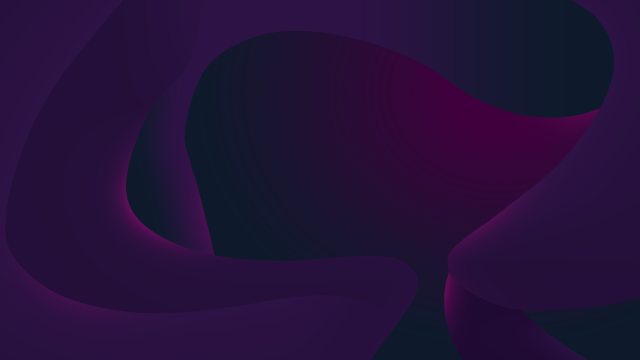
This background is drawn by a Shadertoy shader. Its source:

```glsl
// Dark flowing ribbons in plum, teal and magenta with softly glowing curved edges.

// Layout grid: 432 units per canvas height, y runs down from the top edge.
const float GRID = 432.0;
const int KNOTS = 15;
const int STEPS = 6;

const vec3 PLUM = vec3(0.138, 0.060, 0.222);
const vec3 VIOLET = vec3(0.178, 0.071, 0.272);
const vec3 TEAL = vec3(0.055, 0.102, 0.170);
const vec3 MAGENTA = vec3(0.250, 0.000, 0.240);
const vec3 GLOW = vec3(0.500, 0.050, 0.400);
const vec3 STEM = vec3(0.120, 0.040, 0.200);

// Knots of the closed smooth outlines
const vec2 BAND[KNOTS] = vec2[KNOTS](
    vec2(190, -50), vec2(110, 45), vec2(60, 112), vec2(25, 185), vec2(7, 260),
    vec2(15, 306), vec2(60, 348), vec2(125, 370), vec2(200, 376), vec2(280, 368),
    vec2(350, 357), vec2(420, 357), vec2(540, 390), vec2(900, 390), vec2(260, -140));
const vec2 OPENING[KNOTS] = vec2[KNOTS](
    vec2(330, -60), vec2(225, 80), vec2(180, 133), vec2(153, 205), vec2(158, 252),
    vec2(195, 285), vec2(256, 306), vec2(340, 313), vec2(440, 307), vec2(485, 315),
    vec2(500, 350), vec2(445, 432), vec2(400, 500), vec2(900, 500), vec2(900, -60));
const vec2 BLOB[KNOTS] = vec2[KNOTS](
    vec2(262, 345), vec2(240, 235), vec2(229, 197), vec2(222, 155), vec2(245, 85),
    vec2(295, 48), vec2(360, 37), vec2(440, 50), vec2(510, 78), vec2(570, 118),
    vec2(640, 140), vec2(720, 130), vec2(840, 60), vec2(840, 480), vec2(250, 480));
const vec2 PANEL[KNOTS] = vec2[KNOTS](
    vec2(655, -30), vec2(715, 20), vec2(737, 70), vec2(720, 130), vec2(670, 197),
    vec2(600, 255), vec2(548, 294), vec2(537, 316), vec2(550, 341), vec2(600, 367),
    vec2(655, 373), vec2(720, 367), vec2(768, 357), vec2(860, 330), vec2(860, -30));

vec2 spline(vec2 a, vec2 b, vec2 c, vec2 d, float t) {
    return b + 0.5 * t * (c - a + t * (2.0 * a - 5.0 * b + 4.0 * c - d
           + t * (3.0 * (b - c) + d - a)));
}

// Signed distance to a closed spline, negative inside
float outline(vec2 p, vec2 knots[KNOTS]) {
    float nearest = 1e9;
    float side = 1.0;
    vec2 a = knots[0];
    for (int i = 0; i < KNOTS; i++) {
        vec2 k0 = knots[(i + KNOTS - 1) % KNOTS];
        vec2 k1 = knots[i];
        vec2 k2 = knots[(i + 1) % KNOTS];
        vec2 k3 = knots[(i + 2) % KNOTS];
        for (int j = 1; j <= STEPS; j++) {
            vec2 b = spline(k0, k1, k2, k3, float(j) / float(STEPS));
            vec2 e = b - a;
            vec2 w = p - a;
            vec2 r = w - e * clamp(dot(w, e) / dot(e, e), 0.0, 1.0);
            nearest = min(nearest, dot(r, r));
            if ((a.y > p.y) != (b.y > p.y) && w.x < e.x * w.y / e.y) side = -side;
            a = b;
        }
    }
    return side * sqrt(nearest);
}

// Soft round spot that limits a glow to one stretch of an edge
float spot(vec2 p, vec2 center, float radius) {
    vec2 q = (p - center) / radius;
    return exp(-dot(q, q));
}

float cover(float d, float unit) {
    return 1.0 - smoothstep(-0.7 * unit, 0.7 * unit, d);
}

void mainImage(out vec4 fragColor, in vec2 fragCoord) {
    float unit = GRID / iResolution.y;
    vec2 p = vec2(fragCoord.x, iResolution.y - fragCoord.y) * unit;

    float band = outline(p, BAND);
    float opening = outline(p, OPENING);
    float blob = outline(p, BLOB);
    float panel = outline(p, PANEL);

    // Backdrop: violet top, teal at right, teal crescent at left
    float crescent = smoothstep(5.0, 65.0, blob) * smoothstep(65.0, 140.0, p.y)
                   * (1.0 - smoothstep(260.0, 320.0, p.x));
    vec3 color = mix(VIOLET, TEAL, max(crescent, smoothstep(400.0, 700.0, p.x)));
    color = mix(color, GLOW, 0.35 * exp(-abs(blob) / 12.0) * spot(p, vec2(243, 265), 60.0));

    // Central blob: teal to magenta, bright at its right tip
    float reach = length((p - vec2(600, 110)) * vec2(1.0, 1.2));
    vec3 fill = mix(TEAL, MAGENTA, pow(clamp((370.0 - reach) / 310.0, 0.0, 1.0), 1.2));
    fill = mix(fill, GLOW, 0.45 * exp(-abs(blob) / 16.0) * spot(p, vec2(715, 140), 55.0));
    color = mix(color, fill, cover(blob, unit));

    // Left band and the field outside it
    float upper = smoothstep(120.0, 300.0, p.x) * (1.0 - smoothstep(20.0, 200.0, p.y));
    float halo = 0.45 * exp(-abs(opening) / 40.0) * smoothstep(100.0, 200.0, p.y);
    vec3 ribbon = mix(PLUM, VIOLET, max(upper, halo));
    ribbon = mix(ribbon, GLOW, 0.75 * exp(-abs(opening) / 11.0) * spot(p, vec2(168, 258), 70.0));
    vec3 field = mix(PLUM, VIOLET, exp(-abs(band) / 110.0));
    field = mix(field, GLOW, 0.28 * exp(-abs(band) / 14.0) * spot(p, vec2(85, 362), 75.0));
    float fade = 1.0 - smoothstep(330.0, 490.0, p.x);
    ribbon = mix(ribbon, field, (1.0 - cover(band, unit)) * fade);
    color = mix(ribbon, color, cover(opening, unit));

    // Stem under the right panel
    float drop = p.y - 372.0;
    float left = p.x - 533.0 - 0.0045 * (p.y - 362.0) * (p.y - 362.0);
    float right = 625.0 + drop + 0.0055 * drop * drop - p.x;
    vec3 stem = mix(STEM, VIOLET, 0.9 * exp(-abs(right) / 30.0) * smoothstep(370.0, 420.0, p.y));
    stem = mix(stem, GLOW, 0.75 * exp(-abs(left) / 13.0) * spot(p, vec2(538, 345), 40.0));
    float stemEdge = max(max(-left, -0.68 * right), 318.0 - p.y);
    color = mix(color, stem, cover(stemEdge, unit));

    // Right panel
    float sheen = exp(-abs(panel) / 70.0) * (1.0 - smoothstep(230.0, 340.0, p.y));
    vec3 sheet = mix(PLUM, VIOLET, sheen);
    sheet = mix(sheet, GLOW, 0.5 * exp(-abs(panel) / 13.0) * spot(p, vec2(578, 266), 65.0));
    color = mix(color, sheet, cover(panel, unit));

    fragColor = vec4(color, 1.0);
}
```
